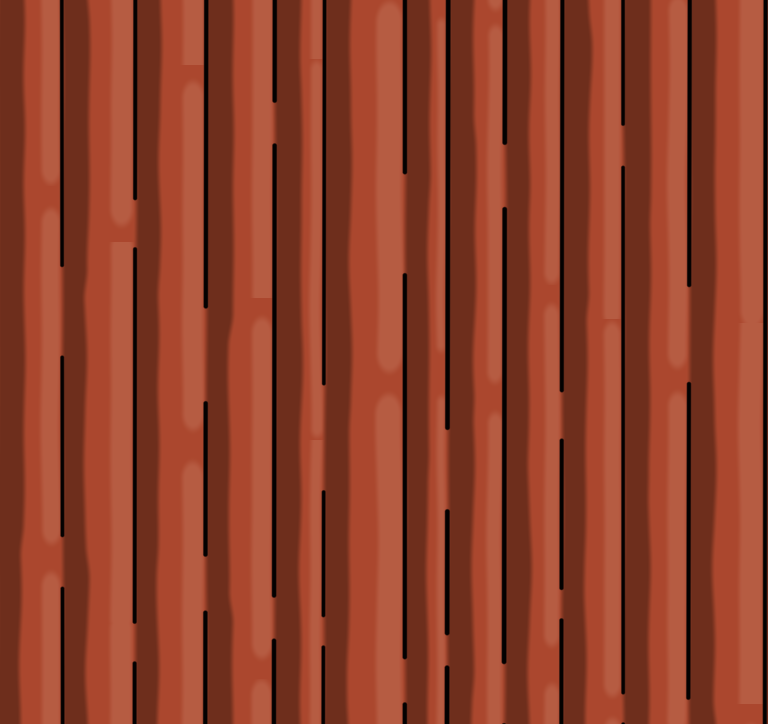
This texture is drawn by a Shadertoy shader. Its source:

```glsl
#define COLUMNS 12.0
#define LINE_RADIUS 0.0028
#define DARK_WIDTH 0.033
#define LIGHT_SHARE 0.46
#define EDGE_BLUR 0.0045
#define WOBBLE 0.007
#define STROKES 2.6
#define BASE_RED vec3(0.67, 0.28, 0.18)
#define DARK_RED vec3(0.43, 0.18, 0.11)
#define LIGHT_RED vec3(0.715, 0.36, 0.26)
#define INK vec3(0.01, 0.004, 0.004)

float hash(vec2 p) {
    vec3 q = fract(p.xyx * vec3(0.1031, 0.1030, 0.0973) + 0.37);
    q += dot(q, q.yzx + 33.33);
    return fract((q.x + q.y) * q.z);
}

// Gradient noise along one axis, with a seed per track
float gradientNoise(float t, float seed) {
    float cell = floor(t), f = t - cell;
    float a = (2.0 * hash(vec2(cell, seed)) - 1.0) * f;
    float b = (2.0 * hash(vec2(cell + 1.0, seed)) - 1.0) * (f - 1.0);
    return mix(a, b, f * f * f * (f * (f * 6.0 - 15.0) + 10.0));
}

// Stepped drift: a brush stroke ends and the next starts a little aside
float strokeDrift(float y, float seed) {
    float t = y * STROKES + 7.0 * hash(vec2(seed, 3.0));
    float cell = floor(t);
    float joint = smoothstep(0.44, 0.56, t - cell);
    return mix(hash(vec2(cell, seed)), hash(vec2(cell + 1.0, seed)), joint) - 0.5;
}

// Uneven column spacing, wrapping at the sides
float columnX(float column) {
    float id = mod(column, COLUMNS);
    float sway = 0.022 * sin(0.53 * (id - 0.2));
    float parity = 1.0 - 2.0 * mod(id, 2.0);
    float pinch = -0.019 * parity * exp(-(id - 4.5) * (id - 4.5));
    return (column + 1.0) / COLUMNS + sway + pinch + 0.008 * step(10.5, id);
}

// Depth inside a break of the line; negative on the line itself
float breakDepth(float y, float id) {
    float odd = mod(id, 2.0);
    float center = mix(0.46 + 0.11 * cos(0.55 * id),
                       0.75 + 0.08 * cos(1.2 * (id - 3.0)), odd);
    float halfLength = mix(0.03, 0.085, hash(vec2(id, 11.0)));
    float lower = 0.24 * hash(vec2(id, 17.0));
    float lowerHalf = mix(0.02, 0.05, hash(vec2(id, 19.0)));
    float depth = max(halfLength - abs(y - center), lowerHalf - abs(y - lower));
    return id > 10.5 ? -1.0 : depth;
}

// Soft-ended highlight strokes stacked along a column
float highlight(float x, float y, float halfWidth, float id) {
    float t = y * 1.9 + hash(vec2(id, 23.0));
    float cell = floor(t);
    float halfLength = mix(0.42, 0.53, hash(vec2(cell, id + 40.0))) / 1.9;
    float along = abs(t - cell - 0.5) / 1.9 - halfLength + halfWidth;
    float d = length(vec2(x, max(along, 0.0) * 0.6)) - halfWidth;
    return 1.0 - smoothstep(-EDGE_BLUR, EDGE_BLUR, d);
}

void mainImage(out vec4 fragColor, in vec2 fragCoord) {
    vec2 uv = fragCoord / iResolution.xy;
    float aspect = iResolution.y / iResolution.x;
    float pixel = 1.0 / iResolution.x;
    float light = 0.0, dark = 0.0, ink = 0.0;

    for (float column = -1.0; column < COLUMNS; column++) {
        float id = mod(column, COLUMNS);
        float lineX = columnX(column);
        float spacing = lineX - columnX(column - 1.0);
        float lean = 0.004 * (hash(vec2(id, 5.0)) - 0.5) * (0.5 - uv.y);
        float x = uv.x - lineX - lean;

        // Shaded band on the right of the line
        float left = 0.001 + 0.5 * WOBBLE * gradientNoise(uv.y * 5.0, id + 60.0);
        float right = DARK_WIDTH + WOBBLE * (strokeDrift(uv.y, id + 80.0)
                    + gradientNoise(uv.y * 7.0, id + 100.0));
        float band = smoothstep(-EDGE_BLUR, EDGE_BLUR, x - left)
                   * smoothstep(-EDGE_BLUR, EDGE_BLUR, right - x);
        dark = max(dark, band);

        // Highlight on the left of the line
        float halfWidth = 0.5 * LIGHT_SHARE * max(spacing - DARK_WIDTH, 0.0);
        float drift = 0.6 * WOBBLE * gradientNoise(uv.y * 6.0, id + 120.0);
        light = max(light, highlight(x + halfWidth + 0.003 + drift, uv.y, halfWidth, id));

        // Broken ink line with round ends
        float gap = max(breakDepth(uv.y, id), 0.0) * aspect;
        float radius = LINE_RADIUS * mix(0.8, 1.1, hash(vec2(id, 29.0)));
        float d = length(vec2(x, gap)) - radius;
        ink = max(ink, 1.0 - smoothstep(-pixel, pixel, d));
    }

    vec3 color = mix(BASE_RED, LIGHT_RED, light);
    color = mix(color, DARK_RED, dark);
    color = mix(color, INK, ink);
    fragColor = vec4(color, 1.0);
}
```
